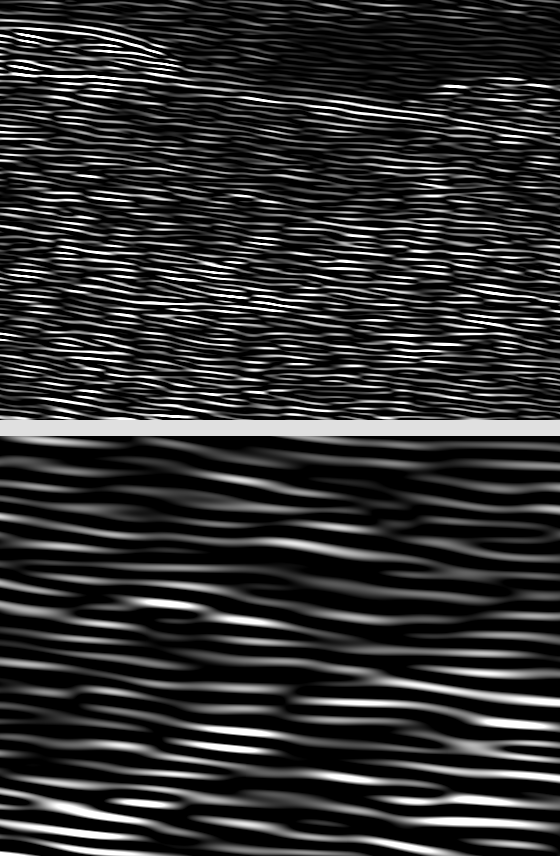
Top: the whole. Bottom: its middle third, enlarged.
Write a Shadertoy shader that draws this texture.

```glsl
// Seismic-like section: thin bright streaks on black, dipping gently to the right.
// Sparse wave packets (Gabor noise) are summed and half-wave rectified; a few curved
// horizons bound a quiet zone at the top and two bright wedges.
#define LINES 61.0               // streaks per canvas height
#define PACKET vec2(0.080, 0.031) // cell size of one wave packet
#define PACKETS_PER_CELL 4
#define DIP 0.088                // mean downward slope of the streaks
#define DIP_SPREAD 0.2           // random slope between packets
#define CONTRAST 0.435
#define LIFT 0.03
#define HORIZON_GAIN 1.1

const float TAU = 6.2831853;

vec4 hash4(vec3 p) {
    vec4 q = fract(p.xyzx * vec4(0.1031, 0.1030, 0.0973, 0.1099));
    q += dot(q, q.wzxy + 33.33);
    return fract((q.xxyz + q.yzzw) * q.zywx);
}

float valueNoise(vec2 p) {
    vec2 i = floor(p), f = fract(p);
    f = f * f * (3.0 - 2.0 * f);
    float a = hash4(vec3(i, 9.0)).x;
    float b = hash4(vec3(i + vec2(1, 0), 9.0)).x;
    float c = hash4(vec3(i + vec2(0, 1), 9.0)).x;
    float d = hash4(vec3(i + vec2(1, 1), 9.0)).x;
    return mix(mix(a, b, f.x), mix(c, d, f.x), f.y);
}

// Unit-variance sum of randomly placed, nearly level wave packets.
float streaks(vec2 p, float dip) {
    vec2 grid = p / PACKET, base = floor(grid);
    float sum = 0.0;
    for (int j = -1; j <= 1; j++)
    for (int i = -1; i <= 1; i++)
    for (int k = 0; k < PACKETS_PER_CELL; k++) {
        vec2 cell = base + vec2(i, j);
        vec4 rnd = hash4(vec3(cell, float(k) * 7.0 + 1.0));
        vec2 offset = grid - cell - rnd.xy;
        vec2 d = offset * PACKET;
        float slope = dip + DIP_SPREAD * (fract(rnd.w * 37.0) - 0.5);
        float frequency = LINES * mix(0.78, 1.22, rnd.w);
        float phase = frequency * (d.y + slope * d.x) + rnd.z;
        sum += exp(-4.0 * dot(offset, offset)) * cos(TAU * phase);
    }
    return sum / sqrt(float(PACKETS_PER_CELL) * 0.196);
}

// Short wavelet across a horizon; d is the distance below it.
float wavelet(float d) {
    float u = d * LINES * 0.93;
    return cos(TAU * u) * exp(-0.6 * u * u);
}

void mainImage(out vec4 fragColor, in vec2 fragCoord) {
    vec2 p = fragCoord / iResolution.y;
    float x = p.x, depth = 1.0 - p.y;

    // Horizons, as depth below the top edge
    float wobble = 0.007 * (valueNoise(vec2(x * 9.0, depth * 6.0)) - 0.5);
    float mainHorizon = 0.175 + 0.04 * x + 0.056 * x * x + wobble;
    float wedgeTop = 0.064 + 0.45 * x * x + wobble;
    float wedgeBase = 0.202 + 0.06 * x + wobble;
    float shoulder = min(x - 1.18, 0.0);
    float rightTop = 0.185 + 1.2 * shoulder * shoulder;

    // Zones
    float below = smoothstep(-0.008, 0.012, depth - mainHorizon);
    float leftEnd = 1.0 - smoothstep(0.42, 0.52, x);
    float leftWedge = smoothstep(-0.008, 0.008, depth - wedgeTop) * (1.0 - below) * leftEnd;
    float rightWedge = smoothstep(-0.008, 0.012, depth - rightTop)
                     * (1.0 - below) * smoothstep(0.92, 1.0, x);
    float quiet = smoothstep(0.35, 0.7, x) * smoothstep(0.02, 0.1, depth);

    // Local strength
    float patches = valueNoise(p * vec2(5.0, 11.0) + 3.0) * 0.5
                  + valueNoise(p * vec2(13.0, 32.0) + 17.0) * 0.5;
    float above = mix(0.5, 0.25, quiet);
    float deep = mix(0.75, 1.2, smoothstep(0.22, 0.75, depth));
    float gain = mix(above, deep, below);
    gain = mix(gain, 1.4, leftWedge);
    gain = mix(gain, 1.3, rightWedge);
    gain *= mix(0.45, 1.55, patches);

    // Streaks plus coherent horizons
    float dip = DIP + 0.08 * (valueNoise(p * vec2(3.0, 6.0)) - 0.5) + 0.05 * leftWedge;
    float signal = CONTRAST * gain * streaks(p, dip);
    float along = mix(0.6, 1.25, valueNoise(vec2(x * 7.0, 4.0)));
    float fade = mix(0.7, 1.0, max(leftEnd, smoothstep(0.85, 1.0, x)));
    float topFade = 1.0 - smoothstep(0.36, 0.46, x);
    float horizons = wavelet(depth - mainHorizon) * fade
                   + wavelet(depth - wedgeTop) * topFade
                   + wavelet(depth - wedgeBase) * leftEnd * 0.5;
    signal += HORIZON_GAIN * along * horizons;

    // Keep the positive half-waves only
    fragColor = vec4(vec3(clamp(signal + LIFT, 0.0, 1.0)), 1.0);
}
```
